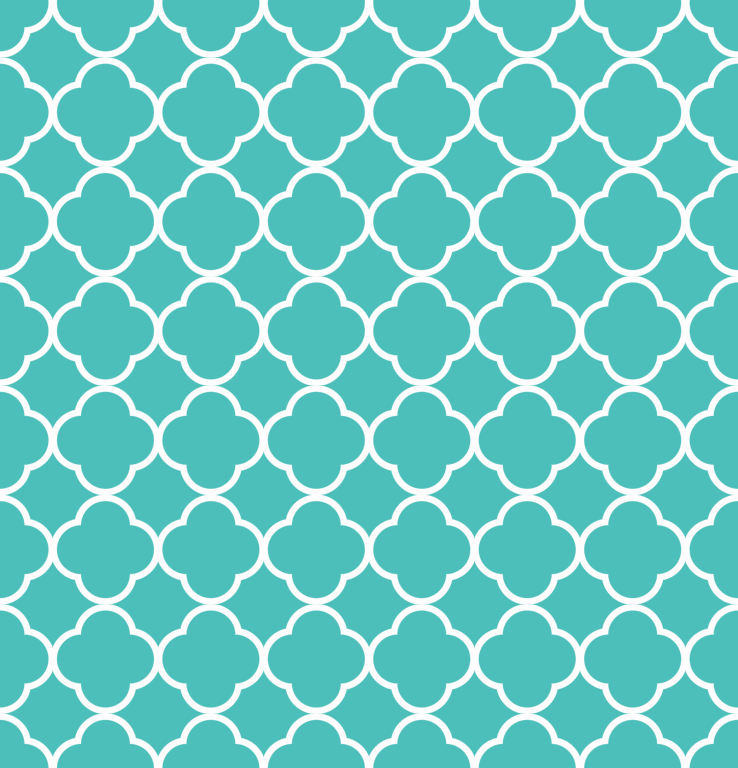
Write a Shadertoy shader that draws this pattern.

```glsl
// Lengths are fractions of the canvas height.
const vec2  CELL_SIZE     = vec2(0.1373, 0.1424);
const vec2  CELL_ORIGIN   = vec2(0.0, -0.0005);
const float LOBE_OFFSET   = 0.03125;
const float LOBE_RADIUS   = 0.0319;
const float LINE_WIDTH    = 0.0086;
const float EDGE_SOFTNESS = 0.8;   // half-width of the edge blend, in pixels
const vec3  TEAL  = vec3(0.302, 0.749, 0.729);
const vec3  WHITE = vec3(0.994);

// Offset from the centre of the nearest cell.
vec2 repeatCentered(vec2 p, vec2 size) {
    return p - size * round(p / size);
}

// Signed distance to four overlapping circles, folded onto one lobe.
float quatrefoil(vec2 p, float offset, float radius) {
    p = abs(p);
    vec2 lobe = vec2(max(p.x, p.y) - offset, min(p.x, p.y));
    return length(lobe) - radius;
}

void mainImage(out vec4 fragColor, in vec2 fragCoord) {
    vec2 uv = fragCoord / iResolution.y;
    vec2 p = repeatCentered(uv - CELL_ORIGIN, CELL_SIZE);

    // The outline lies just outside the inner quatrefoil.
    float d = quatrefoil(p, LOBE_OFFSET, LOBE_RADIUS);
    float band = abs(d - 0.5 * LINE_WIDTH) - 0.5 * LINE_WIDTH;

    float blend = EDGE_SOFTNESS / iResolution.y;
    float line = 1.0 - smoothstep(-blend, blend, band);
    fragColor = vec4(mix(TEAL, WHITE, line), 1.0);
}
```
